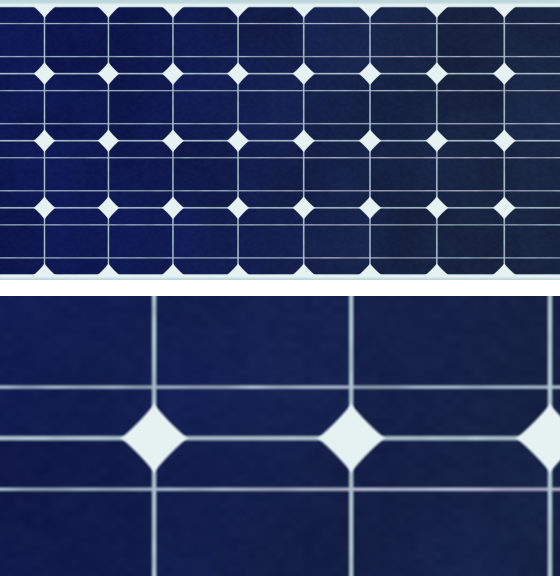
Top, the full canvas; bottom, a detail of the centre.
Reproduce this texture procedurally as a WebGL 2 fragment shader.

```glsl
#version 300 es
precision highp float;
// Solar panel: four rows of dark blue cells with clipped corners, thin soft pale
// gaps, white diamonds where corners meet, and two metal busbars per cell.
// Each cell is a square cut by a near-straight arc; columns widen to the right.

#define ROWS 4.0
#define ROW_PITCH 0.2396     // all lengths are in canvas heights
#define ROW_START 0.0182
#define COL_PITCH 0.2273
#define COL_START 0.1589
#define COL_GROWTH 0.00104   // quadratic widening of the columns
#define CORNER_CUT 0.0405    // half diagonal of the white diamonds
#define GAP_HALF 0.0028
#define BUS_HALF 0.0022
#define BUS_OFFSET 0.0590    // busbar distance from the cell centre
#define SOFTNESS 0.0027      // half width of the blurred edges
#define CELL_VARIATION 0.14

uniform vec2 u_resolution;
out vec4 fragColor;

const vec3 BLUE_LEFT = vec3(0.058, 0.096, 0.322);
const vec3 NAVY_RIGHT = vec3(0.094, 0.145, 0.262);
const vec3 BACKING = vec3(0.90, 0.945, 0.95);
const vec3 GAP_GREY = vec3(0.66, 0.75, 0.79);
const vec3 BUS_SILVER = vec3(0.64, 0.72, 0.79);
const vec3 BUS_PINK = vec3(0.74, 0.70, 0.80);
const vec3 FRAME = vec3(0.74, 0.84, 0.86);

float hash(vec2 p) {
  return fract(sin(dot(p, vec2(127.1, 311.7))) * 43758.5453);
}

float noise(vec2 p) {
  vec2 i = floor(p), f = fract(p);
  f = f * f * (3.0 - 2.0 * f);
  return mix(mix(hash(i), hash(i + vec2(1, 0)), f.x),
             mix(hash(i + vec2(0, 1)), hash(i + vec2(1, 1)), f.x), f.y);
}

// Soft coverage of the region where distance d is negative.
float fill(float d) {
  float soft = max(0.75 / u_resolution.y, SOFTNESS);
  return 1.0 - smoothstep(-soft, soft, d);
}

// Column coordinate: inverse of x = start + pitch * n + growth * n * n.
float columnAt(float x) {
  float root = sqrt(COL_PITCH * COL_PITCH + 4.0 * COL_GROWTH * (x - COL_START));
  return (root - COL_PITCH) / (2.0 * COL_GROWTH);
}

// Distance past the clipped corner: halfway between a chord and a circle.
float cornerDistance(vec2 q) {
  float side = 0.5 * ROW_PITCH;
  float chord = (abs(q.x) + abs(q.y) - 2.0 * side + CORNER_CUT) * 0.7071;
  float arc = length(q) - length(vec2(side, side - CORNER_CUT));
  return mix(chord, arc, 0.5);
}

void main() {
  vec2 p = gl_FragCoord.xy / u_resolution.y;
  float across = gl_FragCoord.x / u_resolution.x;

  vec2 grid = vec2(columnAt(p.x), (p.y - ROW_START) / ROW_PITCH);
  vec2 id = floor(grid);
  vec2 q = (fract(grid) - 0.5) * ROW_PITCH;
  float tone = hash(id + 3.7);

  // Silicon: blue fading to navy, with cell tone, soft mottling and fine grain
  vec3 silicon = mix(BLUE_LEFT, NAVY_RIGHT, smoothstep(0.1, 0.9, across));
  silicon *= 1.0 + CELL_VARIATION * (tone - 0.5);
  silicon *= 0.93 + 0.14 * noise(p * 9.0);
  silicon += 0.02 * (noise(p * vec2(90.0, 120.0)) - 0.5);

  // Busbars, with a mildly uneven shine and a pink tint toward the right
  float bus = fill(abs(abs(q.y) - BUS_OFFSET) - BUS_HALF);
  float shine = 0.84 + 0.2 * noise(vec2(p.x * 30.0, id.y * 7.0 + sign(q.y)));
  float pink = smoothstep(0.35, 0.7, across) * hash(id + 9.1);
  vec3 color = mix(silicon, mix(BUS_SILVER, BUS_PINK, pink) * shine, bus);

  // Gaps between cells
  vec2 edge = 0.5 * ROW_PITCH - abs(q);
  float gap = fill(min(edge.x, edge.y) - GAP_HALF);
  color = mix(color, GAP_GREY * (0.94 + 0.1 * noise(p * 60.0)), gap);

  // White backing exposed at the clipped corners
  color = mix(color, BACKING, 1.0 - fill(cornerDistance(q)));

  // Pale frame above and below the rows, shaded toward its outer edge
  float outside = (abs(grid.y - 0.5 * ROWS) - 0.5 * ROWS) * ROW_PITCH;
  vec3 frame = mix(BACKING, FRAME, smoothstep(0.004, 0.018, outside));
  color = mix(frame, color, fill(outside));

  fragColor = vec4(color, 1.0);
}
```
